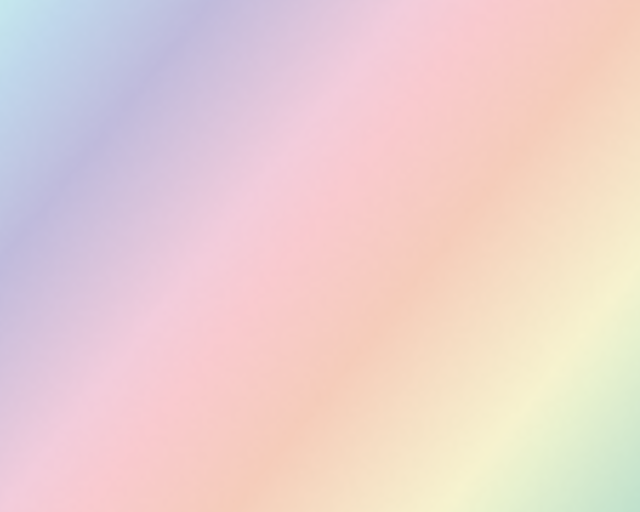
This background is drawn by a Shadertoy shader. Its source:

```glsl
// Pastel stops: rgb colour, then position along the diagonal
const int STOP_COUNT = 9;
const vec4 STOPS[STOP_COUNT] = vec4[](
    vec4(0.77, 0.91, 0.93, 0.00),
    vec4(0.75, 0.84, 0.92, 0.07),
    vec4(0.75, 0.73, 0.86, 0.20),
    vec4(0.95, 0.80, 0.86, 0.39),
    vec4(0.975, 0.79, 0.81, 0.47),
    vec4(0.96, 0.80, 0.73, 0.61),
    vec4(0.965, 0.95, 0.81, 0.81),
    vec4(0.91, 0.945, 0.81, 0.86),
    vec4(0.75, 0.88, 0.80, 1.00)
);

float hash(vec2 cell) {
    return fract(sin(dot(cell, vec2(127.1, 311.7))) * 43758.5);
}

// Smooth value noise
float valueNoise(vec2 p) {
    vec2 cell = floor(p);
    vec2 f = fract(p);
    f = f * f * (3.0 - 2.0 * f);
    float low = mix(hash(cell), hash(cell + vec2(1.0, 0.0)), f.x);
    float high = mix(hash(cell + vec2(0.0, 1.0)), hash(cell + 1.0), f.x);
    return mix(low, high, f.y);
}

vec3 pastelRamp(float t) {
    vec3 colour = STOPS[0].rgb;
    for (int i = 1; i < STOP_COUNT; i++) {
        float blend = (t - STOPS[i - 1].w) / (STOPS[i].w - STOPS[i - 1].w);
        colour = mix(colour, STOPS[i].rgb, clamp(blend, 0.0, 1.0));
    }
    return colour;
}

void mainImage(out vec4 fragColor, in vec2 fragCoord) {
    // Distance along the diagonal from the upper left to the lower right
    vec2 fromTopLeft = vec2(fragCoord.x, iResolution.y - fragCoord.y);
    float t = dot(fromTopLeft, iResolution.xy) / dot(iResolution.xy, iResolution.xy);
    vec3 colour = pastelRamp(t);

    // Faint paper mottling
    vec2 uv = fragCoord / iResolution.y;
    colour += 0.006 * (valueNoise(uv * 90.0) - 0.5);

    fragColor = vec4(colour, 1.0);
}
```
